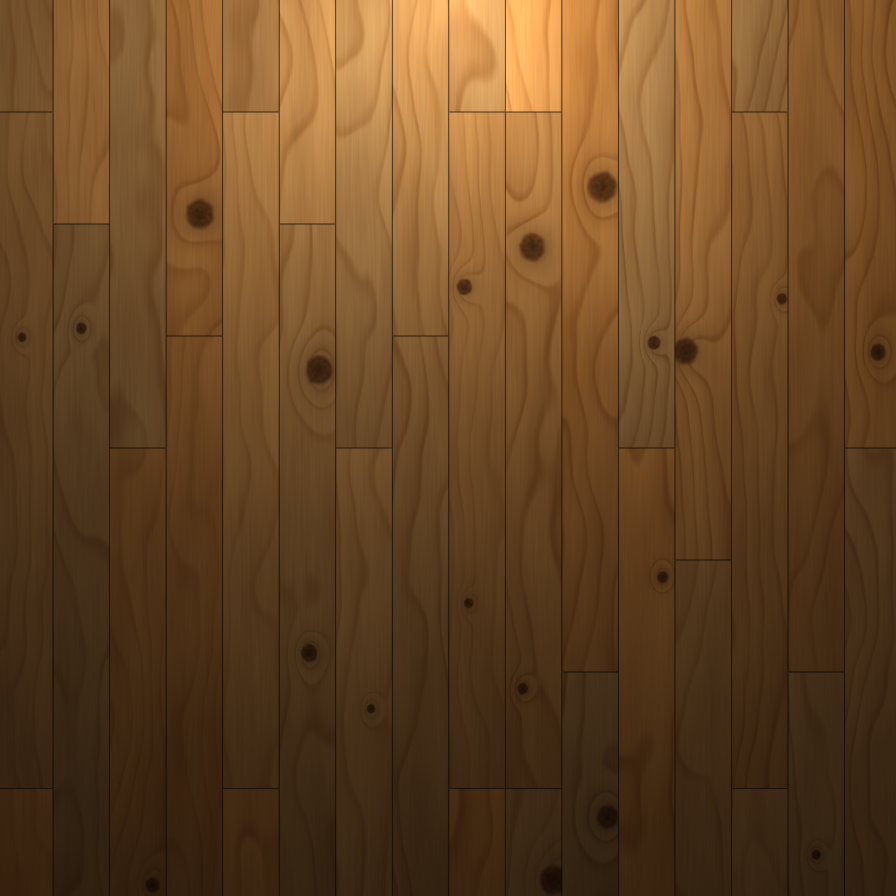
Reproduce this texture procedurally as a Shadertoy shader.

```glsl
// Narrow vertical pine floorboards with grain and knots, lit by a warm lamp at the top.

const float BOARD_WIDTH = 0.0631;
const float BOARD_LENGTH = 0.755;
const float LEFT_SHIFT = 0.0039;
const float SEAM_STEP = 0.125;
const float SEAM_HALF = 0.0006;
const vec3 PINE = vec3(0.93, 0.69, 0.39);
const vec3 RED_TINT = vec3(1.04, 0.95, 0.86);
const vec3 GREY_TINT = vec3(0.96, 0.97, 1.04);
const vec3 GRAIN_TINT = vec3(0.80, 0.70, 0.57);
const vec3 KNOT_TINT = vec3(0.46, 0.36, 0.28);

// End joint of each column, in steps down from the top
const int JOINT[16] = int[16](1, 2, 4, 3, 1, 2, 4, 3, 1, 1, 6, 4, 5, 1, 6, 4);

vec2 hash2(vec2 p) {
    vec3 q = fract(vec3(p.xyx) * vec3(0.1031, 0.1030, 0.0973));
    q += dot(q, q.yzx + 33.33);
    return fract((q.xx + q.yz) * q.zy);
}

float cornerSlope(vec2 cell, vec2 offset) {
    return dot(hash2(cell) * 2.0 - 1.0, offset);
}

float gradientNoise(vec2 p) {
    vec2 i = floor(p), f = fract(p);
    vec2 w = f * f * f * (f * (f * 6.0 - 15.0) + 10.0);
    vec2 e = vec2(1.0, 0.0);
    float low = mix(cornerSlope(i, f), cornerSlope(i + e, f - e), w.x);
    float high = mix(cornerSlope(i + e.yx, f - e.yx), cornerSlope(i + 1.0, f - 1.0), w.x);
    return mix(low, high, w.y);
}

// Growth rings: a faint wide shade that ends in a thin darker line
float growthRing(float field) {
    float s = fract(field);
    float fade = 1.0 - smoothstep(0.88, 1.0, s);
    return fade * (0.35 * smoothstep(0.1, 0.8, s) + 0.65 * smoothstep(0.66, 0.88, s));
}

// x: bend of the rings around the knots, y: knot coverage, z: halo, w: dark core
vec4 boardKnots(vec2 local, vec2 id, float pixel) {
    vec4 result = vec4(0.0);
    for (int k = 0; k < 2; k++) {
        vec2 seed = id * 7.0 + float(k) * 31.0;
        vec2 place = hash2(seed + 3.0);
        vec2 kind = hash2(seed + 11.0);
        float present = step(kind.x, 0.46);
        float radius = mix(0.004, 0.0165, kind.y);
        vec2 center = vec2(mix(0.05, 0.95, place.x) * BOARD_WIDTH,
                           (float(k) + mix(0.2, 0.8, place.y)) * 0.5 * BOARD_LENGTH);
        vec2 d = local - center;
        float dist = length(d * vec2(1.0, 0.92));
        dist += 0.15 * radius * gradientNoise(d / radius * 1.5 + seed);
        float reach = length(d * vec2(1.0, 0.7)) / (radius * 2.0);
        result.x += present * 2.2 * exp(-reach * reach);
        float soft = max(pixel, radius * 0.22);
        float cover = present * (1.0 - smoothstep(radius - soft, radius + soft, dist));
        result.y = max(result.y, cover);
        result.z += present * exp(-dist * dist / (radius * radius * 3.0));
        result.w += cover * exp(-dist * dist / (radius * radius * 0.2));
    }
    return result;
}

vec3 boardColor(vec2 local, vec2 id, float pixel) {
    vec2 tone = hash2(id + 5.0), style = hash2(id + 17.0);
    vec2 seed = hash2(id + 29.0) * 60.0;
    float across = local.x / BOARD_WIDTH;
    vec4 knots = boardKnots(local, id, pixel);

    // Sparse wavy rings, from straight lines to broad arches, bent by the knots
    float field = across * mix(0.5, 3.2, style.x) + knots.x;
    field += 2.8 * gradientNoise(vec2(across * 0.9, local.y * 4.5) + seed);
    field += 0.45 * gradientNoise(vec2(across * 1.8, local.y * 14.0) + seed.yx);
    float patchy = 0.75 + 0.6 * gradientNoise(vec2(across * 1.5, local.y * 9.0) + seed + 9.0);
    float grain = growthRing(field) * mix(0.4, 0.85, style.y) * clamp(patchy, 0.3, 1.0);

    // Fine fibres and broad stains
    float fibre = gradientNoise(vec2(local.x * 420.0, local.y * 18.0) + seed);
    fibre += 0.6 * gradientNoise(vec2(local.x * 190.0, local.y * 6.0) + seed.yx);
    float stain = gradientNoise(vec2(local.x * 32.0, local.y * 6.0) + seed);

    vec3 color = PINE * mix(0.93, 1.09, tone.x);
    color *= mix(GREY_TINT, RED_TINT, smoothstep(0.1, 0.9, tone.y));
    color *= mix(vec3(1.0), GRAIN_TINT, grain);
    color *= 1.0 + 0.065 * fibre + vec3(0.10, 0.14, 0.18) * stain;
    color *= 1.0 - 0.14 * min(knots.z, 1.0);

    // Knot wood: mottled brown around a darker core
    float mottle = gradientNoise(local * 210.0 + seed);
    vec3 knotColor = PINE * KNOT_TINT * (1.0 + 0.35 * mottle - 0.3 * min(knots.w, 1.0));
    return mix(color, knotColor, 0.88 * knots.y);
}

vec3 lampLight(vec2 uv) {
    float dist = length(vec2((uv.x - 0.51) * 0.95, 1.0 - uv.y));
    float level = 0.115 + 1.13 * exp(-2.25 * dist);
    return pow(vec3(level), vec3(1.0, 1.06, 1.17));
}

float seamLine(float dist, float pixel) {
    return 1.0 - smoothstep(SEAM_HALF - 0.5 * pixel, SEAM_HALF + 0.5 * pixel, dist);
}

void mainImage(out vec4 fragColor, in vec2 fragCoord) {
    vec2 uv = fragCoord / iResolution.xy;
    float pixel = 1.0 / min(iResolution.x, iResolution.y);

    // Board layout
    float x = uv.x + LEFT_SHIFT;
    float column = floor(x / BOARD_WIDTH);
    float joint = float(JOINT[clamp(int(column), 0, 15)]) * SEAM_STEP;
    float y = 1.0 - uv.y - joint;
    float row = floor(y / BOARD_LENGTH);
    vec2 local = vec2(x - column * BOARD_WIDTH, y - row * BOARD_LENGTH);
    vec2 edge = min(local, vec2(BOARD_WIDTH, BOARD_LENGTH) - local);

    vec3 color = boardColor(local, vec2(column, row + 4.0), pixel) * lampLight(uv);
    color *= 1.0 - 0.6 * seamLine(min(edge.x, edge.y), pixel);
    fragColor = vec4(clamp(color, 0.0, 1.0), 1.0);
}
```
